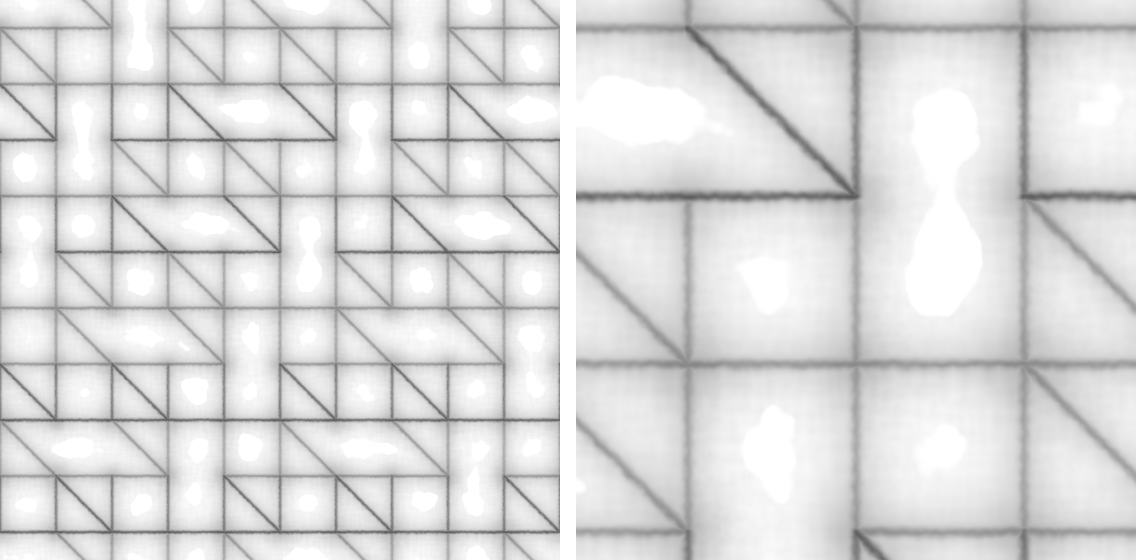
Left: the whole. Right: its middle third, enlarged.
Reproduce this pattern procedurally as a Shadertoy shader.

```glsl
const float TAU = 6.2831853;
const float CELLS = 10.0;       // grid cells per side, two repeats of five
const float GLOW_REACH = 0.11;  // in cells
const float LINE_WIDTH = 0.03;  // in cells

vec2 hash2(vec2 p) {
    vec3 q = fract(p.xyx * vec3(0.1031, 0.1030, 0.0973));
    q += dot(q, q.yzx + 33.33);
    return fract((q.xx + q.yz) * q.zy);
}

// Distance to the nearest scattered point, wrapping after period cells
float cellular(vec2 p, vec2 period, float seed) {
    vec2 id = floor(p), f = fract(p);
    float nearest = 2.0;
    for (int y = -1; y <= 1; y++)
    for (int x = -1; x <= 1; x++) {
        vec2 o = vec2(x, y);
        vec2 point = o + hash2(mod(id + o, period) + seed);
        nearest = min(nearest, length(point - f));
    }
    return nearest;
}

float cellularTile(vec2 uv, vec2 period, float seed) {
    return cellular(uv * period, period, seed);
}

// Layered sines with whole cycles across the canvas
float waves(vec2 uv) {
    return (sin(TAU * dot(uv, vec2(3, 2)) + 0.7)
          + sin(TAU * dot(uv, vec2(-4, 5)) + 2.1)
          + sin(TAU * dot(uv, vec2(6, 3)) + 4.0)) / 3.0;
}

float segmentDistance(vec2 p, vec2 a, vec2 b) {
    vec2 pa = p - a, ba = b - a;
    return length(pa - ba * clamp(dot(pa, ba) / dot(ba, ba), 0.0, 1.0));
}

// Accumulates x: sharpest ink, y: summed soft glow
void addLine(inout vec2 shade, vec2 p, vec2 a, vec2 b, float ink) {
    float d = segmentDistance(p, a, b);
    shade.x = max(shade.x, ink * exp(-d * d / (LINE_WIDTH * LINE_WIDTH)));
    shade.y += exp(-d / GLOW_REACH);
}

// Edges owned by one cell: left, bottom and diagonal, with y pointing down
void addCell(inout vec2 shade, vec2 p, vec2 id) {
    float column = mod(id.x - 2.0 + floor(id.y * 0.5), 5.0);
    bool upperRow = mod(id.y, 2.0) < 0.5;
    float row = mod(id.y, 5.0);
    bool darkRow = abs(row - 3.0) > 0.5 && row > 1.5;
    float ink = darkRow ? 0.37 : 0.20;

    bool slanted = upperRow ? (column == 2.0 || column == 4.0)
                            : (column == 1.0 || column == 3.0);
    if (slanted) addLine(shade, p, vec2(0), vec2(1), ink * 0.95);
    if (!(upperRow && column > 2.5)) addLine(shade, p, vec2(0), vec2(0, 1), ink * 0.75);
    if (!(upperRow && column < 0.5)) addLine(shade, p, vec2(0, 1), vec2(1), ink);
}

void mainImage(out vec4 fragColor, in vec2 fragCoord) {
    vec2 uv = fragCoord / iResolution.xy;
    float grain = cellularTile(uv, vec2(170), 3.0) - 0.5;
    float fibres = cellularTile(uv, vec2(30, 140), 11.0)
                 + cellularTile(uv, vec2(140, 30), 47.0) - 1.0;

    // Half a cell of vertical offset, edges roughened slightly
    vec2 grid = vec2(uv.x, 1.0 - uv.y) * CELLS + vec2(0.0, 0.5);
    grid += 0.012 * vec2(grain, fibres);
    vec2 id = floor(grid), local = fract(grid);

    // Lines of this cell and its neighbours
    vec2 shade = vec2(0);
    for (int y = -1; y <= 1; y++)
    for (int x = -1; x <= 1; x++) {
        vec2 o = vec2(x, y);
        addCell(shade, local - o, id + o);
    }

    // Paper darkens towards the lines
    float paper = 0.988 - 0.25 * (1.0 - exp(-shade.y));
    paper += 0.022 * fibres + 0.012 * grain;
    float value = paper - shade.x * (1.0 + 0.25 * grain);

    // Bleached patches deep inside the shapes
    float depth = -GLOW_REACH * log(shade.y);
    float blotch = cellularTile(uv, vec2(24), 29.0) - 0.5;
    float fringe = cellularTile(uv, vec2(64), 71.0) - 0.5;
    float limit = 0.275 + 0.08 * waves(uv) + 0.11 * blotch + 0.035 * fringe;
    value = mix(value, 1.0, smoothstep(-0.012, 0.012, depth - limit));

    fragColor = vec4(vec3(clamp(value, 0.0, 1.0)), 1.0);
}
```
